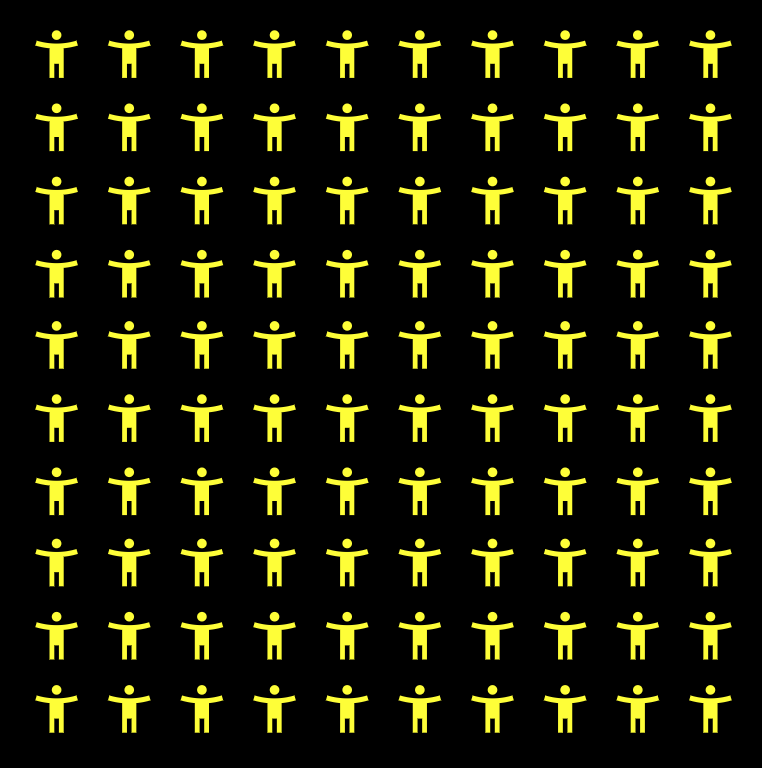
A Shadertoy shader for this pattern:

```glsl
float box(vec2 p, vec2 halfSize) {
    vec2 q = abs(p) - halfSize;
    return length(max(q, 0.0)) + min(max(q.x, q.y), 0.0);
}

// Shallow upward-curving bar, cut square at both ends
float arms(vec2 p) {
    float radius = 71.5;
    p.y += radius - 11.0;
    float angle = atan(abs(p.x), p.y);
    return max(abs(length(p) - radius) - 2.55, (angle - 0.292) * radius);
}

// Standing figure, y pointing down from the centre of the head
float figure(vec2 p) {
    float head = length(p) - 4.8;
    float torso = box(p - vec2(0.0, 26.1), vec2(7.1, 16.7));
    float legGap = box(p - vec2(0.0, 39.0), vec2(2.3, 10.3));
    return min(head, min(arms(p), max(torso, -legGap)));
}

void mainImage(out vec4 fragColor, in vec2 fragCoord) {
    // Canvas is 768 units tall, measured from the top left
    float pixel = 768.0 / iResolution.y;
    vec2 p = vec2(fragCoord.x, iResolution.y - fragCoord.y) * pixel;

    // Ten by ten figures
    float column = clamp(round((p.x - 56.6) / 72.65), 0.0, 9.0);
    float row = clamp(floor((p.y - 17.0) / 72.8), 0.0, 9.0);

    // Row spacing tightens slightly before the fifth and eighth rows
    float tightening = 2.0 * (step(4.0, row) + step(7.0, row));
    vec2 headCentre = vec2(56.6 + 72.65 * column, 35.1 + 73.2 * row - tightening);

    float coverage = clamp(0.5 - figure(p - headCentre) / pixel, 0.0, 1.0);
    fragColor = vec4(vec3(0.995, 0.995, 0.22) * coverage, 1.0);
}
```
